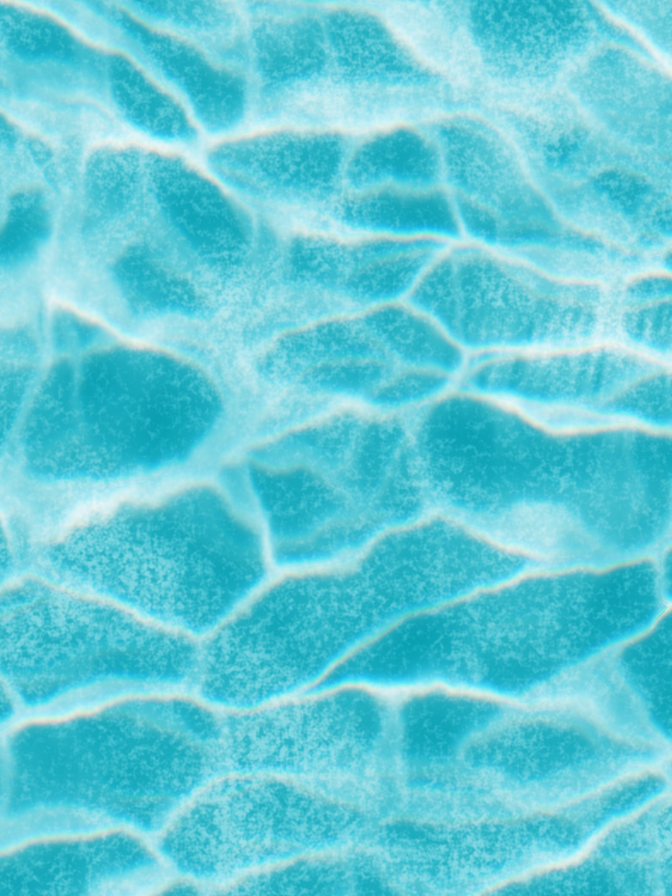
Reproduce this texture procedurally as a Shadertoy shader.

```glsl
// Sunlight caustics rippling over the grainy floor of a turquoise pool.
#define CELL vec2(0.25, 0.125)       // size of the main light cells
#define FINE_CELL vec2(0.14, 0.10)   // size of the faint crossing cells
#define SHEET 0.030                  // half width of the widest light sheets
#define RIM 0.0075                   // thickness of the bright folds
#define FRINGE 0.0040                // colour split of the light
#define GRAIN 0.29                   // strength of the floor grain
#define GRAIN_FREQ 125.0             // grains per canvas height
#define DEEP vec3(0.035, 0.605, 0.675)
#define BRIGHT vec3(0.94, 0.97, 0.98)
#define TONE vec3(1.0, 0.66, 0.59)   // response curve of each channel

vec2 hash2(vec2 p) {
    vec3 q = fract(p.xyx * vec3(0.1031, 0.1030, 0.0973));
    q += dot(q, q.yzx + 33.33);
    return fract((q.xx + q.yz) * q.zy);
}

float corner(vec2 cell, vec2 offset, vec2 f) {
    return dot(hash2(cell + offset) * 2.0 - 1.0, f - offset);
}

// Gradient noise, roughly -0.7 to 0.7
float noise(vec2 p) {
    vec2 i = floor(p), f = fract(p);
    vec2 u = f * f * f * (f * (f * 6.0 - 15.0) + 10.0);
    float low = mix(corner(i, vec2(0, 0), f), corner(i, vec2(1, 0), f), u.x);
    float high = mix(corner(i, vec2(0, 1), f), corner(i, vec2(1, 1), f), u.x);
    return mix(low, high, u.y);
}

vec2 noise2(vec2 p) {
    return vec2(noise(p), noise(p + 37.4));
}

float softMin(float a, float b, float k) {
    float h = max(k - abs(a - b), 0.0) / k;
    return min(a, b) - h * h * k * 0.25;
}

// Stretched Voronoi cells: x = distance to the border in canvas units,
// y = upward part of the direction to it, z = its square
vec3 cellEdge(vec2 p, vec2 size) {
    vec2 q = p / size, i = floor(q), f = fract(q);
    vec2 nearest = vec2(0.0);
    float best = 9.0;
    for (int y = -1; y <= 1; y++)
    for (int x = -1; x <= 1; x++) {
        vec2 g = vec2(x, y);
        vec2 r = g + 0.1 + 0.8 * hash2(i + g) - f;
        if (dot(r, r) < best) { best = dot(r, r); nearest = r; }
    }
    float edge = 1.0;
    vec3 facing = vec3(0.0, 0.0, 0.00001);
    for (int y = -2; y <= 2; y++)
    for (int x = -2; x <= 2; x++) {
        vec2 g = vec2(x, y);
        vec2 r = g + 0.1 + 0.8 * hash2(i + g) - f;
        vec2 d = r - nearest;
        if (dot(d, d) < 0.0001) continue;
        vec2 normal = d / size;
        float border = dot(0.5 * (r + nearest), d) / length(normal);
        float up = normalize(normal).y;
        edge = softMin(edge, border, 0.012);
        facing += exp(-border / 0.014) * vec3(up, up * up, 1.0);
    }
    return vec3(max(edge, 0.0), facing.xy / facing.z);
}

// A folded sheet of light: pale inside, brighter along its lower rim
float sheet(vec3 edge, float spread, float wisp) {
    float width = 0.001 + SHEET * spread;
    float d = edge.x - width;
    float fill = 1.0 - smoothstep(-0.009, 0.009, d);
    float rim = mix(1.0, 0.62 + 0.38 * edge.y, min(spread * 3.0, 1.0));
    float level = 0.34 * fill * wisp + 0.43 * rim * exp(-d * d / (RIM * RIM))
                + 0.12 * exp(-max(d, 0.0) / 0.018);
    return level * mix(0.42, 1.0, smoothstep(0.05, 0.65, edge.z));
}

float causticLight(vec2 p) {
    float upper = smoothstep(0.45, 0.9, p.y);
    vec2 wave = p + 0.075 * noise2(p * 3.1 + 4.0) + 0.032 * noise2(p * 8.0)
              + 0.013 * noise2(p * 21.0) + 0.005 * noise2(p * 60.0);
    wave.y += mix(-0.14, 0.3, upper) * (p.x - 0.37);

    float spread = smoothstep(-0.12, 0.5, noise(p * 5.3 + 11.0) + 0.1 * upper);
    float wisp = 1.0 + 0.8 * noise(p * 17.0 + 31.0) + 0.5 * noise(p * 40.0);
    float power = clamp(0.92 + 1.2 * noise(p * 5.5 + 23.0), 0.25, 1.15);
    float broad = power * sheet(cellEdge(wave + 3.0, CELL), spread, wisp);

    float veil = clamp(0.22 + 0.45 * upper + 1.1 * noise(p * 4.5 + 51.0), 0.0, 0.85);
    vec2 cross = wave + 0.04 * noise2(p * 6.0 + 71.0);
    float faint = veil * sheet(cellEdge(cross + 8.0, FINE_CELL), 0.6 * spread, wisp);
    float cloud = noise(p * 6.0 + 63.0) + 0.6 * noise(p * 15.0 + 9.0);
    float milk = (0.1 + 0.26 * upper) * smoothstep(-0.1, 0.6, cloud);
    return 1.0 - (1.0 - min(broad, 0.98)) * (1.0 - faint) * (1.0 - milk);
}

// Mottled floor, with a patch of blurred upright streaks
float floorTone(vec2 p) {
    float haze = clamp(0.45 + 1.1 * noise(p * 5.0 + 90.0) + 0.6 * noise(p * 14.0), 0.0, 1.0);
    float grain = noise(p * GRAIN_FREQ) + 0.7 * noise(p * GRAIN_FREQ * 2.1 + 5.0)
                + 0.6 * noise(p * GRAIN_FREQ * 0.4);
    float speck = smoothstep(-0.4, 0.75, grain + 0.5 * (haze - 0.5));
    vec2 patchPos = (p - vec2(0.65, 0.61)) / vec2(0.15, 0.055);
    float streak = noise(vec2(p.x * 85.0 - p.y * 16.0, p.y * 9.0));
    float smear = exp(-dot(patchPos, patchPos)) * (0.3 + 0.6 * streak);
    return clamp(0.12 * haze + GRAIN * speck * (0.55 + 0.8 * haze) + smear, 0.0, 1.0);
}

void mainImage(out vec4 fragColor, in vec2 fragCoord) {
    vec2 p = fragCoord / iResolution.y;
    vec2 split = vec2(0.0, FRINGE);
    vec3 light = vec3(causticLight(p + split), causticLight(p), causticLight(p - split));
    vec3 tone = 1.0 - (1.0 - floorTone(p)) * (1.0 - light);
    tone += 0.09 * noise(p * GRAIN_FREQ * 1.4 + 17.0) * light;
    vec3 color = mix(DEEP, BRIGHT, pow(clamp(tone, 0.0, 1.0), TONE));
    fragColor = vec4(color, 1.0);
}
```
